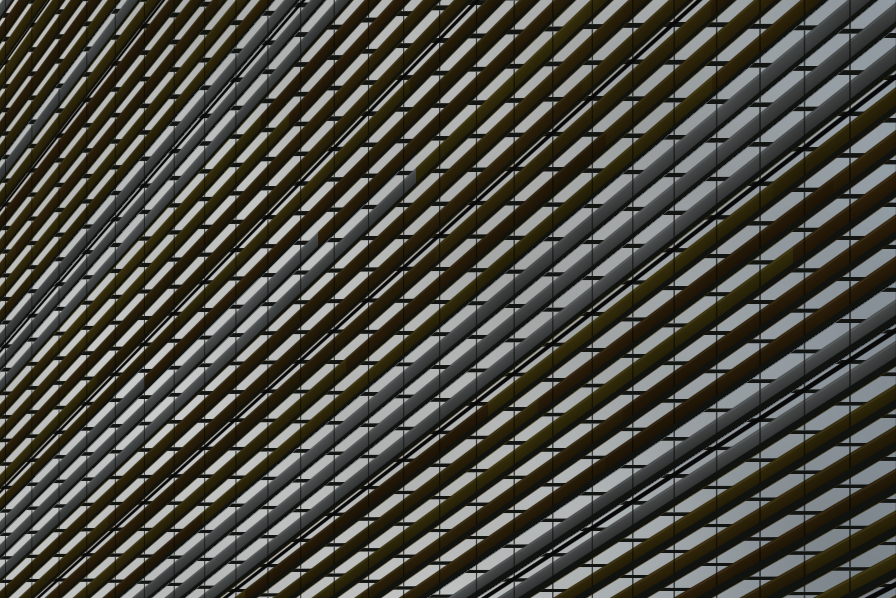
A Shadertoy shader for this pattern:

```glsl
const float TAU = 6.2831853;
const vec2 VANISH = vec2(-1.855, -1.734);
const float SLAT_STEP = 0.0211;
const float POST_STEP = 0.0235;

float hash(vec2 p) {
    return fract(sin(dot(p, vec2(127.1, 311.7))) * 4375.54);
}

// Soft step up at an edge
float rise(float edge, float x, float aa) {
    return smoothstep(edge - aa, edge + aa, x);
}

// Soft line from its distance and half width
float stroke(float dist, float halfWidth, float aa) {
    return 1.0 - rise(halfWidth, abs(dist), aa);
}

float layeredSines(vec2 p) {
    float sum = sin(p.x * 3.1 + p.y * 2.3);
    sum += 0.6 * sin(p.x * 6.7 - p.y * 5.2 + 1.7);
    sum += 0.4 * sin(p.x * 11.3 + p.y * 13.1 + 0.6);
    return sum * 0.5;
}

// Pale daylight, cooler and dimmer to the right
vec3 skyColor(vec2 p) {
    float cool = smoothstep(0.7, 1.5, p.x - 0.15 * p.y);
    vec3 sky = mix(vec3(0.75, 0.76, 0.755), vec3(0.57, 0.61, 0.64), cool);
    return sky * (0.95 + 0.1 * layeredSines(p));
}

// Grey runs gather on every eighth slat, the rest are olive or brown
vec3 slatColor(float slat, float post) {
    float panel = floor(post / 7.0 + hash(vec2(slat, 3.0)));
    float chance = hash(vec2(slat, panel));
    float band = cos(TAU * (slat - 38.0) / 8.0);
    float fade = 0.3 * cos(TAU * (slat - 46.0) / 16.0);
    float grey = step(0.55, band - fade + 0.7 * (chance - 0.5));
    vec3 warm = mix(vec3(0.14, 0.095, 0.03), vec3(0.18, 0.155, 0.035),
                    hash(vec2(panel, slat + 9.0)));
    return mix(warm, vec3(0.25, 0.26, 0.26), grey);
}

// Lit face over a dark underside, cut by fine joints
vec3 slatShade(vec3 base, float across, float top, float under, float joint, float aa) {
    float face = rise(under, across, aa);
    float height = clamp((across - under) / (top - under), 0.0, 1.0);
    vec3 lit = base * mix(0.8, 1.15, height);
    lit += 0.06 * stroke(across - top + 0.05, 0.02, aa);
    lit *= 1.0 - 0.5 * joint;
    return mix(vec3(0.06, 0.07, 0.06), lit, face);
}

void mainImage(out vec4 fragColor, in vec2 fragCoord) {
    vec2 p = fragCoord / iResolution.y;
    vec2 ray = p - VANISH;

    // Slats fan from the vanishing point; posts widen with distance
    float slope = ray.y / ray.x;
    float slatCoord = slope / SLAT_STEP;
    float postCoord = log(ray.x) / POST_STEP;
    float slatAA = 0.6 * fwidth(slatCoord);
    float postAA = 0.6 * fwidth(postCoord);
    float slat = floor(slatCoord);
    float across = fract(slatCoord);

    float top = mix(0.58, 0.70, smoothstep(1.1, 1.45, slope));
    top += 0.03 * (hash(vec2(slat, 5.0)) - 0.5);
    float under = mix(0.22, 0.12, smoothstep(0.55, 0.9, slope));
    float middle = 0.5 * (top + 1.0);

    // Vertical posts and level brackets crossing each gap
    float postDist = fract(postCoord) - 0.5;
    float skew = (across - middle) * SLAT_STEP / (slope * POST_STEP);
    float bracketDist = fract(postCoord + skew) - 0.5;
    float post = stroke(postDist, 0.018, postAA);
    float bracket = stroke(bracketDist, 0.065, postAA);
    vec3 metal = vec3(0.07, 0.08, 0.07);
    vec3 gap = mix(skyColor(p), metal, max(bracket, 0.75 * post));

    // A dark rail runs through every sixth gap
    float railed = 1.0 - step(0.5, mod(slat, 6.0));
    float rail = railed * stroke(across - middle - 0.04, 0.07, slatAA);
    gap = mix(gap, vec3(0.03), rail);

    vec3 base = slatColor(slat, postCoord);
    base *= 1.0 + 0.12 * layeredSines(p * 2.0 + slat);
    vec3 slatLit = slatShade(base, across, top, under, post, slatAA);

    // Soft openings between this slat and the next
    float opening = rise(top, across, slatAA) * (1.0 - rise(1.0 - slatAA, across, slatAA));
    fragColor = vec4(mix(slatLit, gap, opening), 1.0);
}
```
